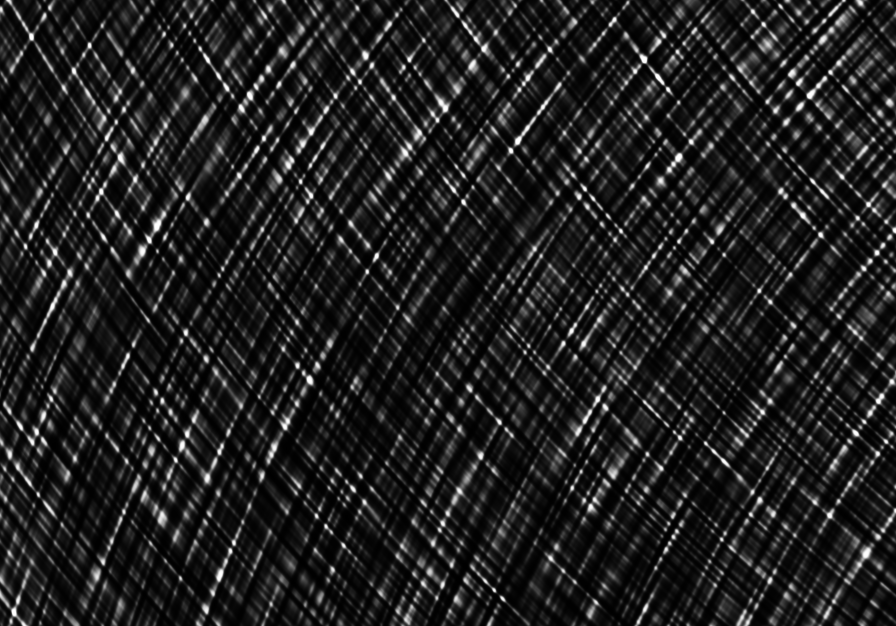
Write a Shadertoy shader that draws this texture.

```glsl
// Dark cross-hatched brush strokes: two bent families of fine streaks with bright glints where they meet.

const float RISING_ANGLE = 1.0;
const float FALLING_ANGLE = -0.90;
const float RISING_BEND = 0.14;
const float FALLING_BEND = -0.10;
const float MEDIAN_EXPOSURE = -2.58;
const float CONTRAST = 1.6;
const float NEIGHBOUR_CONTRAST = 0.6;

float hash(vec2 p) {
    vec3 q = fract(p.xyx * vec3(0.1031, 0.1030, 0.0973));
    q += dot(q, q.yzx + 33.33);
    return fract((q.x + q.y) * q.z);
}

// Brightness along one strand, in -1..1, with its own random phase
float strand(float id, float along, float seed) {
    float y = along + 17.0 * hash(vec2(id, seed));
    float cell = floor(y);
    float a = hash(vec2(id + seed * 7.0, cell));
    float b = hash(vec2(id + seed * 7.0, cell + 1.0));
    return mix(a, b, smoothstep(0.0, 1.0, y - cell)) * 2.0 - 1.0;
}

// Strands blended across the stroke, each set off against its neighbour
float streaks(vec2 q, float seed) {
    q.x += 400.0;
    float id = floor(q.x);
    float blend = smoothstep(0.0, 1.0, q.x - id);
    float s0 = strand(id, q.y, seed);
    float s1 = strand(id + 1.0, q.y, seed);
    float s2 = strand(id + 2.0, q.y, seed);
    return 0.93 * mix(s0 - NEIGHBOUR_CONTRAST * s1, s1 - NEIGHBOUR_CONTRAST * s2, blend);
}

// x runs across the strokes, y along them
vec2 strokeSpace(vec2 p, float angle, float bend) {
    vec2 dir = vec2(cos(angle), sin(angle));
    float along = dot(p, dir);
    float across = dot(p, vec2(dir.y, -dir.x));
    return vec2(across - bend * along * along, along);
}

// Three stroke widths, each laid at a slightly different angle
float hatch(vec2 p, float angle, float bend, vec3 density, vec3 weight, float seed) {
    float sum = 0.0;
    for (int i = 0; i < 3; i++) {
        float tilt = 0.045 * float(i - 1);
        vec2 q = strokeSpace(p, angle + tilt, bend);
        float lengthScale = 4.0 + 2.0 * float(i);
        sum += weight[i] * streaks(q * vec2(density[i], lengthScale), seed + float(i));
    }
    return sum;
}

float scratchedLight(vec2 p) {
    float rising = hatch(p, RISING_ANGLE, RISING_BEND,
                         vec3(58.0, 105.0, 152.0), vec3(0.42, 1.0, 0.95), 3.0);
    float falling = hatch(p, FALLING_ANGLE, FALLING_BEND,
                          vec3(66.0, 125.0, 180.0), vec3(0.38, 0.75, 0.90), 11.0);
    float patches = 0.15 * streaks(p * 4.0, 23.0);
    float edgeGlow = 0.22 * (dot(p, p) - 0.25) + 0.16 * p.y;

    // Soft film-like exposure keeps blacks deep and glints rounded
    float exposure = exp(MEDIAN_EXPOSURE + CONTRAST * (rising + falling + patches + edgeGlow));
    return 1.0 - exp(-exposure);
}

void mainImage(out vec4 fragColor, in vec2 fragCoord) {
    // Four samples per pixel smooth the finest strands
    float light = 0.0;
    for (int i = 0; i < 4; i++) {
        vec2 offset = vec2(float(i % 2), float(i / 2)) * 0.5 - 0.25;
        vec2 p = (fragCoord + offset - 0.5 * iResolution.xy) / iResolution.y;
        light += 0.25 * scratchedLight(p);
    }
    fragColor = vec4(vec3(light), 1.0);
}
```
